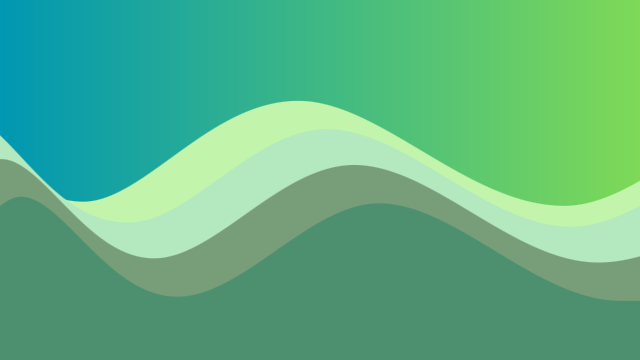
A Shadertoy shader for this background:

```glsl
const vec3 SKY_LEFT  = vec3(0.000, 0.592, 0.698);
const vec3 SKY_RIGHT = vec3(0.494, 0.851, 0.341);
const vec3 LIME  = vec3(0.760, 0.960, 0.670);
const vec3 MINT  = vec3(0.706, 0.910, 0.745);
const vec3 SAGE  = vec3(0.467, 0.620, 0.470);
const vec3 GREEN = vec3(0.302, 0.565, 0.437);

// Crests and troughs of each wave: x, height, skew of the slope that follows
const int TURNS = 5;
const vec3 LIME_WAVE[TURNS] = vec3[TURNS](
    vec3(-0.0911, 0.5602, 0.00), vec3(0.1302, 0.4398, 0.20),
    vec3( 0.4661, 0.7199, 0.08), vec3(0.8815, 0.4282, 0.00),
    vec3( 1.2539, 0.7199, 0.00));
const vec3 MINT_WAVE[TURNS] = vec3[TURNS](
    vec3(-0.0521, 0.6759, 0.38), vec3(0.2018, 0.3819, 0.10),
    vec3( 0.5104, 0.6412, 0.03), vec3(0.8919, 0.3704, 0.00),
    vec3( 1.2539, 0.6412, 0.00));
const vec3 SAGE_WAVE[TURNS] = vec3[TURNS](
    vec3( 0.0026, 0.5579, 0.26), vec3(0.2409, 0.2824, 0.10),
    vec3( 0.5534, 0.5417, 0.04), vec3(0.9349, 0.2708, 0.00),
    vec3( 1.3542, 0.5370, 0.00));
const vec3 GREEN_WAVE[TURNS] = vec3[TURNS](
    vec3(-0.0781, 0.3287, 0.00), vec3(0.0326, 0.4537, 0.27),
    vec3( 0.2773, 0.1759, 0.03), vec3(0.5924, 0.4352, 0.05),
    vec3( 0.9701, 0.1644, 0.00));

// Sum of eased steps from each turning point to the next
float waveHeight(float x, vec3 turns[TURNS]) {
    float height = turns[0].y;
    for (int i = 0; i < TURNS - 1; i++) {
        vec3 a = turns[i], b = turns[i + 1];
        float t = clamp((x - a.x) / (b.x - a.x), 0.0, 1.0);
        t += a.z * t * (1.0 - t);
        height += (b.y - a.y) * smoothstep(0.0, 1.0, t);
    }
    return height;
}

// Fill everything below the wave, with a one-pixel soft edge
vec3 paintWave(vec3 base, vec3 paint, vec2 uv, vec3 turns[TURNS]) {
    float above = uv.y - waveHeight(uv.x, turns);
    float coverage = clamp(0.5 - above / fwidth(above), 0.0, 1.0);
    return mix(base, paint, coverage);
}

void mainImage(out vec4 fragColor, in vec2 fragCoord) {
    vec2 uv = fragCoord / iResolution.xy;

    // Sky
    vec3 color = mix(SKY_LEFT, SKY_RIGHT, uv.x);

    // Waves, back to front
    color = paintWave(color, LIME, uv, LIME_WAVE);
    color = paintWave(color, MINT, uv, MINT_WAVE);
    color = paintWave(color, SAGE, uv, SAGE_WAVE);
    color = paintWave(color, GREEN, uv, GREEN_WAVE);

    fragColor = vec4(color, 1.0);
}
```
